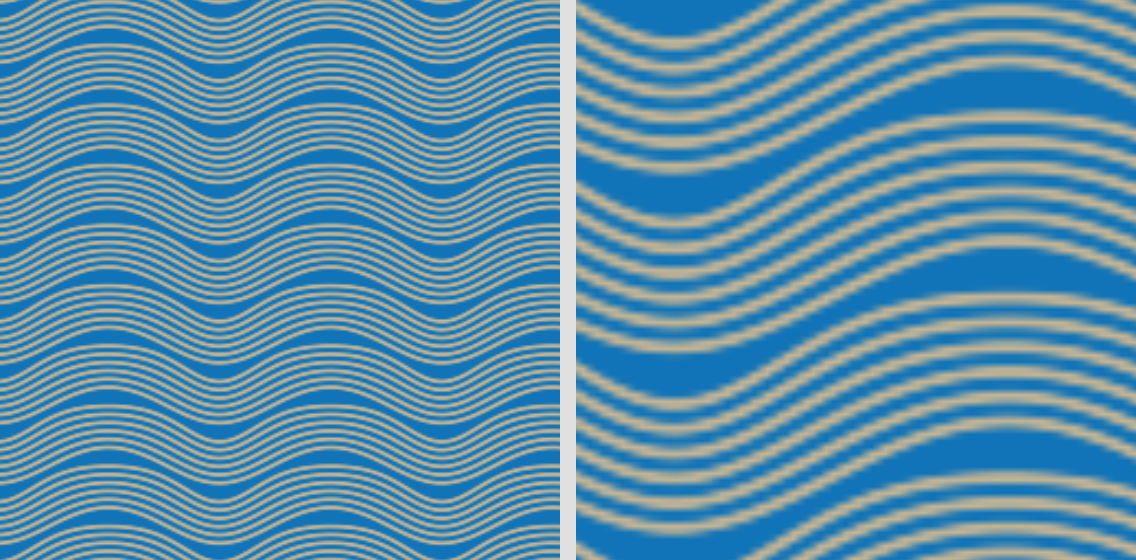
Left, the full canvas; right, a detail of the centre.
Give the GLSL for this pattern, as a WebGL 1 fragment shader.

```glsl
precision highp float;
// Bands of six sand-coloured wavy lines on a blue ground.
// Each line is a phase-warped cosine, wider at the crest for higher lines;
// lines are sampled on a coarse grid and blended for a soft, stepped print.

uniform vec2 u_resolution;

const vec3 BLUE = vec3(0.065, 0.455, 0.72);
const vec3 SAND = vec3(0.78, 0.71, 0.58);

const float TAU = 6.2831853;
const int LINES = 6;               // lines in a band
const float WAVELENGTH = 0.3971;   // crest to crest
const float CREST_X = 0.1934;      // position of the first crest
const float AMPLITUDE = 0.0318;
const float BAND_PERIOD = 0.1074;  // band to band
const float BAND_Y = 0.4915;       // mean height of one lowest line
const float LINE_PITCH = 0.01475;  // line to line inside a band
const float HALF_WIDTH = 0.0034;
const float EDGE = 0.0022;         // softness of a line's edge
const float WARP_LOW = 0.05;       // crest widening, lowest line
const float WARP_HIGH = 0.40;      // crest widening, highest line
const float GRID = 256.0;          // print cells across the canvas

// Signed offset to the nearest repeat, in [-period/2, period/2].
float wrapCentered(float v, float period) {
  return mod(v + 0.5 * period, period) - 0.5 * period;
}

// Approximate distance from p to one line of the repeating band.
float lineDistance(vec2 p, float index) {
  float warp = mix(WARP_LOW, WARP_HIGH, index / float(LINES - 1));
  float angle = TAU * (p.x - CREST_X) / WAVELENGTH;
  float phase = angle - warp * sin(angle);
  float height = BAND_Y + index * LINE_PITCH + AMPLITUDE * cos(phase);
  float slope = -AMPLITUDE * sin(phase) * (1.0 - warp * cos(angle)) * TAU / WAVELENGTH;
  return abs(wrapCentered(p.y - height, BAND_PERIOD)) / sqrt(1.0 + slope * slope);
}

// Sand coverage at p, from 0 to 1.
float lineCoverage(vec2 p) {
  float nearest = BAND_PERIOD;
  for (int i = 0; i < LINES; i++) {
    nearest = min(nearest, lineDistance(p, float(i)));
  }
  return 1.0 - smoothstep(HALF_WIDTH - EDGE, HALF_WIDTH + EDGE, nearest);
}

// Coverage at the four surrounding grid cells, blended bilinearly.
float printedCoverage(vec2 p) {
  vec2 cell = p * GRID - 0.5;
  vec2 blend = fract(cell);
  vec2 low = (floor(cell) + 0.5) / GRID;
  vec2 stepX = vec2(1.0 / GRID, 0.0);
  vec2 stepY = stepX.yx;
  float bottom = mix(lineCoverage(low), lineCoverage(low + stepX), blend.x);
  float top = mix(lineCoverage(low + stepY), lineCoverage(low + stepX + stepY), blend.x);
  return mix(bottom, top, blend.y);
}

void main() {
  vec2 p = gl_FragCoord.xy / min(u_resolution.x, u_resolution.y);
  gl_FragColor = vec4(mix(BLUE, SAND, printedCoverage(p)), 1.0);
}
```
